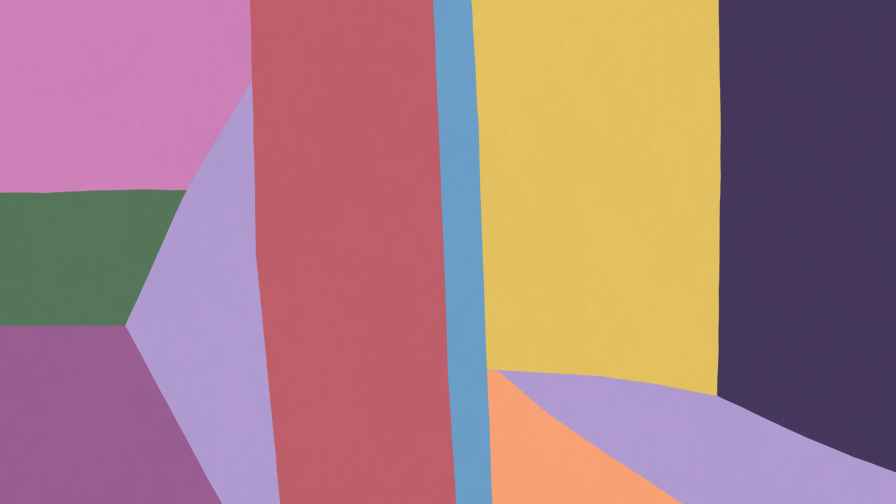
Give the GLSL for this background, as a Shadertoy shader.

```glsl
// Flat painted colour panels with hand-cut edges and a faint brushed texture.

const vec3 PINK     = vec3(0.807, 0.502, 0.722);
const vec3 GREEN    = vec3(0.335, 0.460, 0.350);
const vec3 PLUM     = vec3(0.600, 0.368, 0.567);
const vec3 LAVENDER = vec3(0.688, 0.604, 0.815);
const vec3 RED      = vec3(0.742, 0.370, 0.415);
const vec3 BLUE     = vec3(0.418, 0.620, 0.780);
const vec3 YELLOW   = vec3(0.893, 0.755, 0.372);
const vec3 NAVY     = vec3(0.270, 0.216, 0.362);
const vec3 ORANGE   = vec3(0.970, 0.630, 0.458);

float hash(vec2 p) {
    return fract(sin(dot(p, vec2(127.1, 311.7))) * 43758.5453);
}

float noise(vec2 p) {
    vec2 i = floor(p), f = fract(p);
    f = f * f * (3.0 - 2.0 * f);
    return mix(mix(hash(i), hash(i + vec2(1, 0)), f.x),
               mix(hash(i + vec2(0, 1)), hash(i + vec2(1, 1)), f.x), f.y);
}

// Layered noise, centred on zero
float fbm(vec2 p) {
    float sum = 0.0, amp = 0.5;
    for (int i = 0; i < 4; i++) {
        sum += amp * (noise(p) - 0.5);
        p = p * 2.03 + 17.3;
        amp *= 0.5;
    }
    return sum;
}

// Edge through five evenly spaced knots, t from 0 to 1
float edge(float t, float knots[5]) {
    float s = clamp(t, 0.0, 1.0) * 4.0;
    int i = min(int(s), 3);
    return mix(knots[i], knots[i + 1], s - float(i));
}

// Paints a colour where the signed distance is positive
vec3 paint(vec3 base, vec3 colour, float d, float soft) {
    return mix(base, colour, smoothstep(-soft, soft, d));
}

// Left wall: three stacked panels beside a folded lavender strip
vec3 leftSide(vec2 p, float soft) {
    float pinkBase = edge(p.x / 0.37, float[5](0.618, 0.617, 0.622, 0.624, 0.623));
    float fold = max(max(0.248 + 0.4535 * (p.y - 0.354), 0.370 + 0.6 * (p.y - 0.623)),
                     0.248 - 0.542 * (p.y - 0.354));
    vec3 col = paint(PLUM, GREEN, p.y - 0.354, soft);
    col = paint(col, PINK, p.y - pinkBase, soft);
    return paint(col, LAVENDER, p.x - fold, soft);
}

// Right wall: yellow and navy panels above a lavender floor and orange wedge
vec3 rightSide(vec2 p, float soft) {
    float wedgeTop = edge((p.x - 0.986) / 0.368, float[5](0.266, 0.187, 0.122, 0.062, 0.0));
    float yellowBase = edge((p.x - 0.968) / 0.456, float[5](0.267, 0.260, 0.2535, 0.236, 0.215));
    float navyBase = edge((p.x - 1.424) / 0.354, float[5](0.215, 0.172, 0.132, 0.095, 0.0625));
    float corner = edge(p.y, float[5](1.4236, 1.4236, 1.428, 1.4305, 1.426));
    float wedge = p.x < 1.354 ? wedgeTop - p.y : -1.0;
    vec3 floorCol = paint(LAVENDER, ORANGE, wedge, soft);
    vec3 yellowPart = paint(floorCol, YELLOW, p.y - yellowBase, soft);
    vec3 navyPart = paint(floorCol, NAVY, p.y - navyBase, soft);
    return paint(yellowPart, navyPart, p.x - corner, soft);
}

void mainImage(out vec4 fragColor, in vec2 fragCoord) {
    vec2 p = fragCoord / iResolution.y;
    float soft = 0.8 / iResolution.y;

    // Slight wobble of the hand-cut edges
    vec2 q = p + 0.003 * vec2(fbm(p * 14.0), fbm(p * 14.0 + 40.0));

    // Side walls and the two upright bands between them
    float redLeft = edge(q.y, float[5](0.556, 0.532, 0.508, 0.503, 0.496));
    float redRight = edge(q.y, float[5](0.905, 0.889, 0.881, 0.870, 0.859));
    float blueRight = edge(q.y, float[5](0.977, 0.967, 0.957, 0.950, 0.935));
    vec3 col = paint(leftSide(q, soft), RED, q.x - redLeft, soft);
    col = paint(col, BLUE, q.x - redRight, soft);
    col = paint(col, rightSide(q, soft), q.x - blueRight, soft);

    // Cloudy pigment and fine brush grain
    float pigment = fbm(p * vec2(9.0, 6.0)) * 0.025;
    float grain = fbm(p * vec2(70.0, 45.0) + 8.0) * 0.025;
    col *= 1.0 + pigment + grain;

    fragColor = vec4(col, 1.0);
}
```
